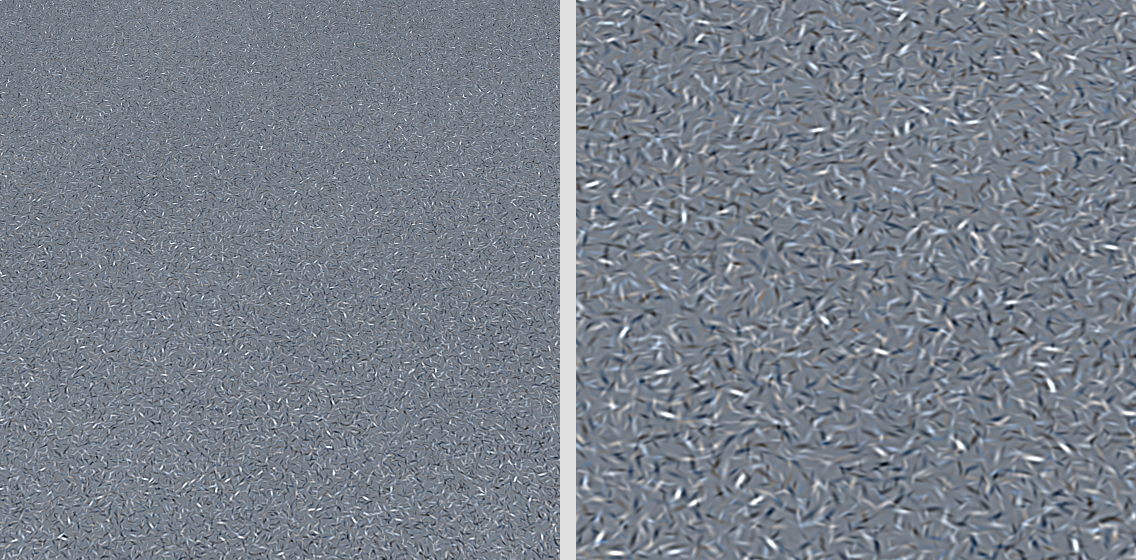
Left, the full canvas; right, a detail of the centre.
Give the GLSL for this texture, as a Shadertoy shader.

```glsl
// Weathered blue-grey asphalt seen at a slant: a ground plane in perspective,
// strewn with two cellular layers of soft, randomly turned light and dark
// streaks, rare pale flecks, and broad faint stains from layered sines.

const float HORIZON = 2.4;      // height of the vanishing line, in canvases
const float GROUND_DEPTH = 2.4; // sets how flat the grains appear
const float GRAINS = 230.0;     // grains per ground unit
const vec2 GRAIN_SIZE = vec2(0.50, 0.26); // half length and width, in cells
const float BASE_TONE = 0.494;
const vec3 COOL_CAST = vec3(-0.028, 0.002, 0.042);
const vec3 WARM_SHIFT = vec3(1.0, 0.1, -0.9);

vec3 hash3(vec2 p) {
    vec3 q = fract(p.xyx * vec3(0.1031, 0.1030, 0.0973));
    q += dot(q, q.yxz + 33.33);
    return fract((q.xxy + q.yzz) * q.zyx);
}

vec2 rotate(vec2 v, float angle) {
    float c = cos(angle), s = sin(angle);
    return vec2(c * v.x + s * v.y, c * v.y - s * v.x);
}

// A soft elongated grain with a faint opposite rim along its sides
float grainShape(vec2 offset, vec2 size) {
    vec2 q = offset / size;
    return (1.0 - 1.4 * q.y * q.y) * exp(-dot(q, q));
}

// Sum of one grain per cell: x = brightness, y = warmth, both around zero
vec2 grains(vec2 p, vec2 size, float fleckGain) {
    vec2 cell = floor(p);
    vec2 sum = vec2(0.0);
    for (int j = -1; j <= 1; j++) {
        for (int i = -1; i <= 1; i++) {
            vec2 id = cell + vec2(i, j);
            vec3 place = hash3(id);
            vec3 look = hash3(id + 71.0);
            vec2 offset = rotate(p - id - place.xy, place.z * 3.1416);
            float fleck = fleckGain * smoothstep(0.95, 0.98, look.z);
            vec2 amount = 2.0 * look.xy - 1.0 + vec2(fleck, 0.0);
            sum += amount * grainShape(offset, size);
        }
    }
    return sum;
}

// Broad soft patches, roughly -1 to 1
float stains(vec2 uv) {
    float sum = 0.0, weight = 0.5;
    vec2 p = uv * vec2(4.0, 6.0);
    for (int i = 0; i < 4; i++) {
        sum += weight * sin(p.x + 1.7 * sin(p.y * 0.8 + float(i)))
                      * sin(p.y + 1.3 * sin(p.x * 0.9 + 2.0));
        p = rotate(p, 0.6) * 1.9 + 3.1;
        weight *= 0.6;
    }
    return sum;
}

vec2 groundPoint(vec2 uv) {
    return vec2(uv.x - 0.5, GROUND_DEPTH) / (HORIZON - uv.y);
}

vec3 asphalt(vec2 uv) {
    vec2 ground = groundPoint(uv) * GRAINS;

    // Coarse grains with flecks, and finer grit between them
    vec2 coarse = grains(ground, GRAIN_SIZE, 1.8);
    vec2 fine = grains(rotate(ground, 0.5) * 1.4 + 57.0, GRAIN_SIZE, 0.0);

    // Contrast fades with distance
    float contrast = mix(1.12, 0.85, uv.y);
    float tone = BASE_TONE + contrast * (0.34 * coarse.x + 0.25 * fine.x);
    tone += 0.016 * stains(uv);

    // Slightly tan and blue grains over the cool overall cast
    float warmth = 0.075 * coarse.y + 0.05 * fine.y;
    return vec3(tone) + COOL_CAST + warmth * WARM_SHIFT;
}

void mainImage(out vec4 fragColor, in vec2 fragCoord) {
    // Average four samples per pixel for smooth edges
    vec3 color = vec3(0.0);
    for (int j = 0; j < 2; j++) {
        for (int i = 0; i < 2; i++) {
            vec2 shift = (vec2(i, j) - 0.5) * 0.5;
            color += asphalt((fragCoord + shift) / iResolution.xy);
        }
    }
    fragColor = vec4(clamp(color * 0.25, 0.0, 1.0), 1.0);
}
```
